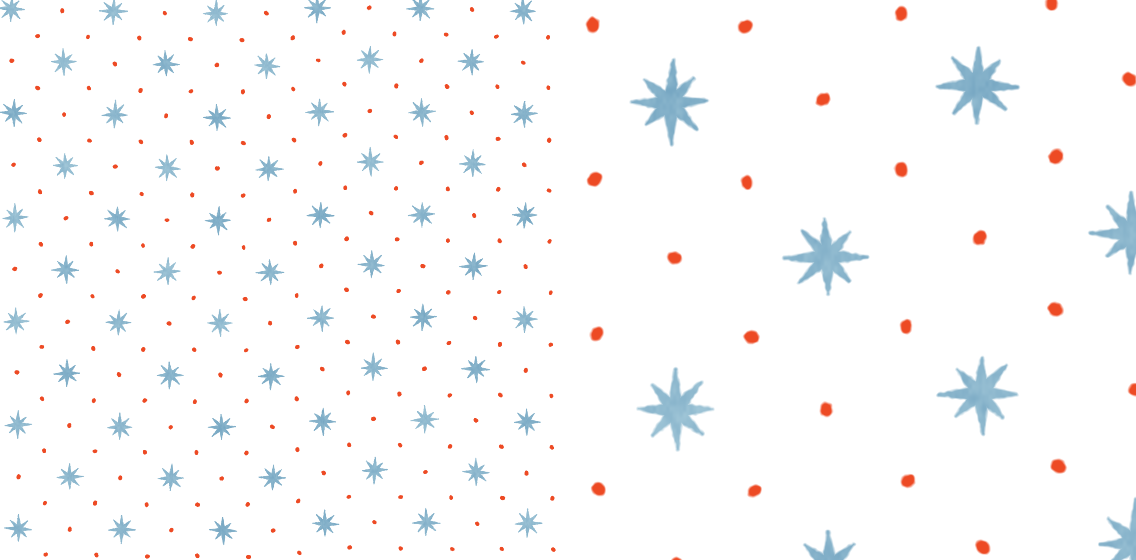
Left: the whole. Right: its middle third, enlarged.
Write a three.js fragment shader that draws this pattern.

```glsl
varying vec2 vUv;

const vec3 PAPER = vec3(1.0);
const vec3 BLUE = vec3(0.54, 0.71, 0.80);
const vec3 ORANGE = vec3(0.93, 0.29, 0.14);

// Lengths are fractions of the canvas
const vec2 ORIGIN = vec2(0.0202, 0.0182);
const vec2 PITCH = vec2(0.09128, 0.09277);
const float ROW_SHEAR = 0.00143;   // sideways drift per row
const float COL_SHRINK = 0.00005;  // column pitch lost per row
const float ROW_SHRINK = 0.00012;  // row pitch lost per column
const float ROW_SLOPE = 0.00195;   // fall of a row per column
const float ROW_STEP = 0.0169;     // rise of the rows past the middle
const float JITTER = 0.0026;

const float AXIS_ARM = 0.0234;
const float DIAGONAL_ARM = 0.0212;
const float ARM_BASE = 0.0053;
const float ARM_TIP = 0.0009;
const float DOT_RADIUS = 0.0039;
const float ROUGHNESS = 0.0009;
const float EDGE = 0.0010;
const float TONE_VARIATION = 0.09;
const float MOTTLE = 0.11;

float hash(vec2 p) {
  vec3 q = fract(vec3(p.xyx) * 0.1031);
  q += dot(q, q.yzx + 33.33);
  return fract((q.x + q.y) * q.z);
}

float noise(vec2 p) {
  vec2 i = floor(p);
  vec2 f = fract(p);
  f = f * f * (3.0 - 2.0 * f);
  return mix(mix(hash(i), hash(i + vec2(1.0, 0.0)), f.x),
             mix(hash(i + vec2(0.0, 1.0)), hash(i + vec2(1.0)), f.x), f.y);
}

float cover(float d) {
  return 1.0 - smoothstep(-EDGE, EDGE, d);
}

float rowBend(float column) {
  return ROW_SLOPE * column - 0.0013 - ROW_STEP * smoothstep(4.6, 6.6, column);
}

// Hand-laid lattice: cell (column, row) to canvas, and back
vec2 cellToCanvas(vec2 c) {
  return ORIGIN + c * PITCH
    + vec2(ROW_SHEAR * c.y - COL_SHRINK * c.x * c.y,
           rowBend(c.x) - ROW_SHRINK * c.x * c.y);
}

vec2 canvasToCell(vec2 p) {
  float row = (p.y - ORIGIN.y) / PITCH.y;
  float column = (p.x - ORIGIN.x - ROW_SHEAR * row) / (PITCH.x - COL_SHRINK * row);
  row = (p.y - ORIGIN.y - rowBend(column)) / (PITCH.y - ROW_SHRINK * column);
  return vec2(column, row);
}

vec2 motifCentre(vec2 c) {
  vec2 shift = vec2(hash(c + 21.0), hash(c + 47.0)) - 0.5;
  return cellToCanvas(c) + JITTER * shift;
}

// Eight tapered arms of uneven length and direction
float starDistance(vec2 p, vec2 id) {
  float d = 1.0;
  for (int k = 0; k < 8; k++) {
    float n = float(k);
    float angle = n * 0.785398 + 0.16 * (hash(id + n * 7.3 + 5.0) - 0.5);
    float reach = mix(AXIS_ARM, DIAGONAL_ARM, mod(n, 2.0))
      * (0.9 + 0.2 * hash(id + n * 3.7 + 60.0));
    vec2 dir = vec2(cos(angle), sin(angle));
    float t = clamp(dot(p, dir) / reach, 0.0, 1.0);
    d = min(d, length(p - dir * reach * t) - mix(ARM_BASE, ARM_TIP, pow(t, 0.9)));
  }
  return d;
}

// Slightly squashed brush dot
float dotDistance(vec2 p, vec2 id) {
  float a = 6.28318 * hash(id + 83.0);
  float squash = 0.0004 * cos(2.0 * (atan(p.y, p.x + 0.00001) - a));
  return length(p) - DOT_RADIUS * (0.94 + 0.14 * hash(id + 91.0)) - squash;
}

void main() {
  vec2 p = vec2(vUv.x, 1.0 - vUv.y);
  vec2 cell = canvasToCell(p);
  vec2 node = floor(cell + 0.5);
  vec2 middle = floor(cell) + 0.5;
  float rough = ROUGHNESS * (noise(p * 420.0) - 0.5);

  // Dots at the cell middles; stars and dots alternate at the nodes
  float dots = dotDistance(p - motifCentre(middle), middle);
  float stars = 1.0;
  vec2 local = p - motifCentre(node);
  if (mod(node.x + node.y, 2.0) < 0.5) stars = starDistance(local, node);
  else dots = min(dots, dotDistance(local, node));

  // Uneven paint inside the stars
  float mottle = 0.6 * noise(p * 170.0) + 0.4 * noise(p * vec2(500.0, 300.0)) - 0.5;
  float tone = TONE_VARIATION * (hash(node + 130.0) - 0.5) + MOTTLE * mottle;
  vec3 paint = BLUE + tone * vec3(1.0, 0.75, 0.5);

  vec3 color = mix(PAPER, paint, cover(stars + rough));
  color = mix(color, ORANGE, cover(dots + rough));
  gl_FragColor = vec4(color, 1.0);
}
```
